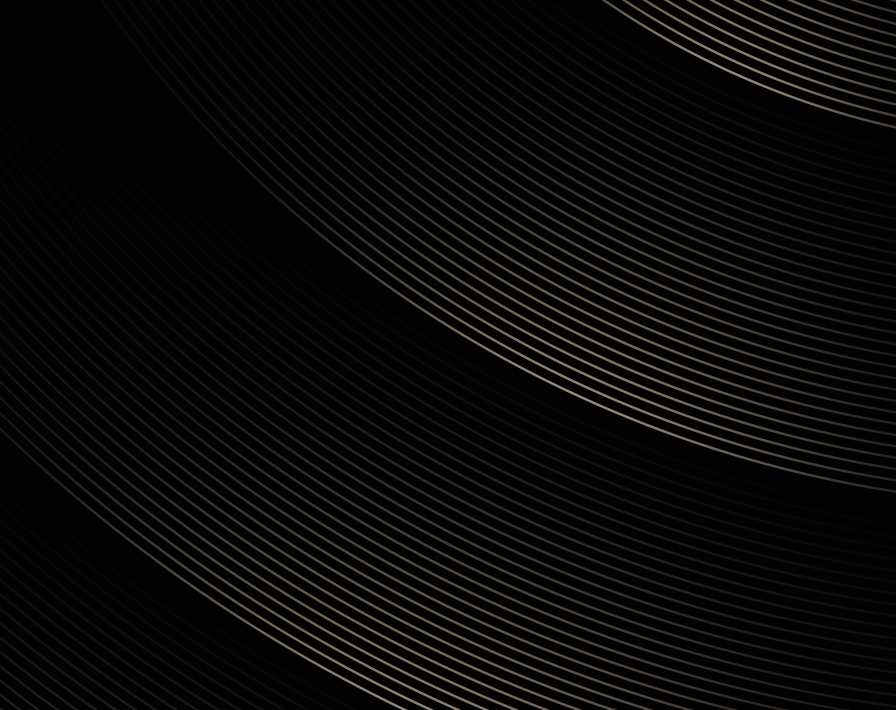
Write a Shadertoy shader that draws this background.

```glsl
// Fine concentric rings around a point beyond the upper right corner.
// Rings come in repeating bands that brighten outward and end sharply;
// a warm sheen runs along one spoke and fades to both sides.

#define CENTER vec2(1.5213, 1.9770)   // ring center, in canvas heights
#define EDGE_RADIUS 1.1852            // outer edge of one band
#define BAND_WIDTH 0.5043             // distance between band edges
#define RINGS_PER_BAND 32.0
#define RING_HALF_WIDTH 0.0017
#define SHEEN_ANGLE 0.431             // measured from straight down
#define SHEEN_SPREAD 0.157
#define SHEEN_FLOOR 0.05
#define BAND_CURVE 1.2                // fade of rings toward the band's inside
#define RING_COLOR vec3(0.58, 0.53, 0.465)
#define BACKGROUND vec3(0.008)

// Share of a pixel-wide window covered by a stripe at the given offset
float stripeCoverage(float offset, float halfWidth, float pixel) {
    float upper = min(offset + 0.5 * pixel, halfWidth);
    float lower = max(offset - 0.5 * pixel, -halfWidth);
    return max(upper - lower, 0.0) / pixel;
}

// Soft highlight around one spoke
float sheen(float angle) {
    float deviation = (angle - SHEEN_ANGLE) / SHEEN_SPREAD;
    return SHEEN_FLOOR + (1.0 - SHEEN_FLOOR) * exp(-0.5 * deviation * deviation);
}

void mainImage(out vec4 fragColor, in vec2 fragCoord) {
    float pixel = 1.0 / iResolution.y;
    vec2 toCenter = CENTER - fragCoord * pixel;
    float radius = length(toCenter);
    float angle = atan(toCenter.x, toCenter.y);

    // Nearest ring and the distance to its middle
    float spacing = BAND_WIDTH / RINGS_PER_BAND;
    float fromEdge = radius - EDGE_RADIUS;
    float ring = floor(fromEdge / spacing + 0.5);
    float line = stripeCoverage(fromEdge - ring * spacing, RING_HALF_WIDTH, pixel);

    // Brightness steps up ring by ring until the band edge
    float step01 = (mod(ring - 1.0, RINGS_PER_BAND) + 1.0) / RINGS_PER_BAND;
    float light = pow(step01, BAND_CURVE) * sheen(angle);

    fragColor = vec4(BACKGROUND + RING_COLOR * line * light, 1.0);
}
```
